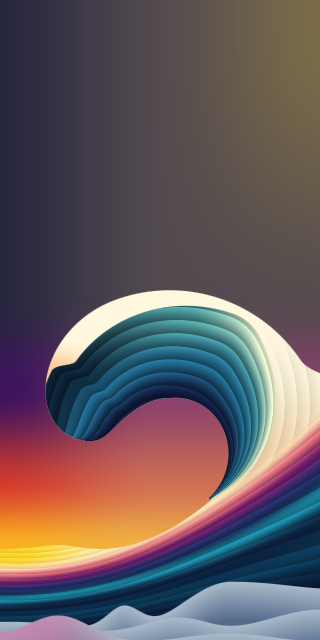
A WebGL 2 fragment shader for this background:

```glsl
#version 300 es
precision highp float;
// A curling ocean wave under a dusky sunset sky, with pale foam hills below.
// The curl is built in polar coordinates from arched radii; the swell follows
// sweeping parabolas, and sawtooth bands give both a layered paper look.
uniform vec2 u_resolution;
out vec4 outColor;

// Antialiased coverage of the side where d is positive.
float cover(float d) {
  return clamp(0.5 + d / clamp(fwidth(d), 1e-5, 0.012), 0.0, 1.0);
}

// Sawtooth ramp: dark at the start of a layer, bright at its outer edge.
float layer(float t) {
  float w = clamp(fwidth(t), 0.001, 0.5);
  float f = fract(t);
  return f * (1.0 - smoothstep(1.0 - w, 1.0, f));
}

float bump(float x, float center, float width) {
  float d = (x - center) / width;
  return exp(-d * d);
}

float softMin(float a, float b, float k) {
  float h = max(k - abs(a - b), 0.0) / k;
  return min(a, b) - h * h * k * 0.25;
}

vec3 sky(vec2 p) {
  vec3 dusk = mix(vec3(0.14, 0.14, 0.24), vec3(0.32, 0.29, 0.31), smoothstep(-0.1, 0.55, p.x));
  dusk = mix(dusk, vec3(0.48, 0.42, 0.28), smoothstep(0.4, 1.05, p.x) * smoothstep(0.9, 1.9, p.y));
  float side = smoothstep(0.0, 0.5, p.x);
  vec3 violet = mix(vec3(0.24, 0.07, 0.37), vec3(0.54, 0.25, 0.42), side);
  vec3 ember = mix(vec3(0.85, 0.24, 0.17), vec3(0.82, 0.44, 0.33), side);
  vec3 gold = mix(vec3(0.98, 0.70, 0.13), vec3(0.94, 0.69, 0.27), side);
  vec3 c = mix(gold, ember, smoothstep(0.28, 0.50, p.y));
  c = mix(c, violet, smoothstep(0.44, 0.79, p.y));
  return mix(c, dusk, smoothstep(0.76, 1.08, p.y));
}

// Colour of the swell: v is 1 on its pink line and 0 on its cyan line.
vec3 swell(vec2 p, float v) {
  vec3 c = mix(vec3(0.05, 0.11, 0.24), vec3(0.05, 0.25, 0.38), bump(v, -0.85, 0.3));
  c = mix(c, vec3(0.12, 0.58, 0.70), bump(v, 0.0, 0.22));
  c = mix(c, vec3(0.16, 0.20, 0.46), smoothstep(0.1, 0.45, v));
  c = mix(c, vec3(0.49, 0.13, 0.46), smoothstep(0.40, 0.75, v));
  c = mix(c, vec3(0.90, 0.42, 0.50), smoothstep(0.70, 1.02, v));
  c = mix(c, vec3(0.99, 0.86, 0.68), smoothstep(0.95, 1.35, v));
  vec3 crest = mix(vec3(0.99, 0.83, 0.16), vec3(1.0, 0.95, 0.80), smoothstep(0.05, 0.4, p.x));
  c = mix(c, crest, smoothstep(1.2, 1.7, v));
  float shade = layer(v * 4.5 + 0.35 * sin(p.x * 7.0));
  return c * mix(mix(0.74, 0.93, smoothstep(0.8, 1.3, v)), 1.08, shade);
}

// Colour inside the curl: s runs from the hollow (0) to the rim (1).
vec3 barrel(float s, float angle) {
  float left = smoothstep(80.0, 145.0, angle);
  vec3 c = mix(vec3(0.07, 0.10, 0.25), vec3(0.13, 0.43, 0.58), smoothstep(0.0, 0.42, s));
  vec3 rim = mix(vec3(0.30, 0.62, 0.63), vec3(0.05, 0.15, 0.23), left);
  c = mix(c, rim, smoothstep(0.38, 0.8, s));
  float glow = smoothstep(0.62, 1.0, s) * smoothstep(85.0, 45.0, angle);
  c = mix(c, vec3(0.88, 0.90, 0.76), glow);
  float shade = layer(s * 7.0 + 0.3 * sin(angle * 0.035));
  return c * mix(mix(0.62, 0.9, glow), 1.17, shade);
}

void main() {
  // Width is 1; the height is scaled to 2.
  vec2 p = gl_FragCoord.xy / u_resolution * vec2(1.0, 2.0);
  vec3 color = sky(p);

  // Polar frame of the curl, in degrees from the right, cut straight down.
  vec2 q = p - vec2(0.53, 0.60);
  float r = length(q);
  float a = 90.0 + degrees(atan(-q.x, q.y));
  float u = clamp((a - 110.0) / 65.0, 0.0, 1.0);
  float lip = sqrt(1.0 - u * u);
  float outer = 0.26 + 0.233 * lip + 0.6 * smoothstep(34.0, -20.0, a);
  float hollow = 0.26 - 0.104 * pow(lip, 0.7) + 0.0003 * max(90.0 - a, 0.0);
  float arch = 0.41 + 0.0009 * (125.0 - a) + 0.05 * smoothstep(137.0, 147.0, a);
  float flare = 0.208 + 0.26 * pow(max(a + 49.0, 0.0) / 106.0, 1.4);
  float rim = softMin(arch, flare, 0.03);
  float sector = step(-52.0, a) * step(a, 180.0);
  float curl = sector * cover(min(outer - r, r - hollow));

  // Swell surface and its family of sweeping lines.
  float rise = max(p.x - 0.3, 0.0);
  float surface = min(0.283 + 0.014 * bump(p.x, 0.17, 0.09) + 1.2 * rise * rise, 0.70);
  float cyanLine = 0.125 + 0.02 * p.x + 0.3 * p.x * p.x;
  float pinkLine = 0.20 + 0.446 * pow(p.x, 2.1);
  float v = (p.y - cyanLine) / (pinkLine - cyanLine);

  // Cream back of the wave, fading into the swell.
  float ribs = layer((r - rim) * 24.0 + 0.01 * a);
  vec3 cream = mix(vec3(1.0, 0.97, 0.87), vec3(0.98, 0.86, 0.70), smoothstep(0.85, 0.55, p.y));
  cream *= 1.0 - 0.10 * (1.0 - ribs) * smoothstep(55.0, 20.0, a);
  cream = mix(cream, vec3(0.99, 0.76, 0.52), 0.8 * smoothstep(0.95, 0.84, p.y) * smoothstep(120.0, 145.0, a));
  vec3 body = mix(swell(p, v), cream, smoothstep(1.05, 1.5, v) * smoothstep(-55.0, -25.0, a) * sector);
  color = mix(color, body, max(curl, cover(surface - p.y)));

  // Layered inside of the curl.
  float s = (r - hollow) / max(rim - hollow, 0.004);
  color = mix(color, barrel(s, a), curl * cover(rim - r));

  // Foam hills, back to front.
  for (int i = 0; i < 3; i++) {
    float k = float(i);
    float hill = 0.045 + 0.075 * bump(p.x, 0.39, 0.075) + 0.125 * smoothstep(0.40, 0.72, p.x) + 0.012 * sin(p.x * 9.0 - 5.0);
    if (i == 1) hill = 0.025 + 0.045 * bump(p.x, 0.56, 0.14) + 0.07 * smoothstep(0.65, 1.0, p.x);
    if (i == 2) hill = 0.008 + 0.058 * bump(p.x, 0.19, 0.13) + 0.012 * sin(p.x * 11.0);
    float depth = clamp((hill - p.y) / 0.12, 0.0, 1.0);
    vec3 foam = mix(vec3(0.66, 0.73, 0.79), vec3(0.33, 0.42, 0.55), depth);
    foam = mix(foam, vec3(0.78, 0.50, 0.67), 0.8 * smoothstep(0.45, 0.1, p.x) * min(k, 1.0));
    color = mix(color, foam, cover(hill - p.y));
  }
  outColor = vec4(color, 1.0);
}
```
